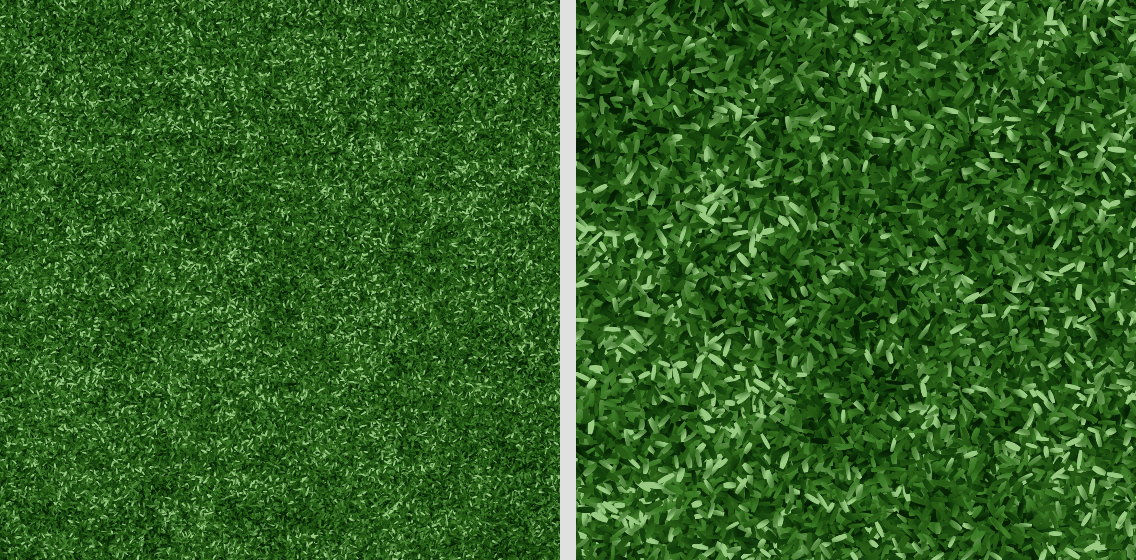
Left, the full canvas; right, a detail of the centre.
Reproduce this texture procedurally as a WebGL 2 fragment shader.

```glsl
#version 300 es
precision highp float;
// Short-cut artificial turf seen from above: several layers of small, randomly
// turned blades are scattered on rotated jittered grids and painted bottom to top.
// Each blade gets a random tone, shifted by clump noise, looked up in a green ramp.
uniform vec2 u_resolution;
out vec4 fragColor;

const float CELLS = 130.0;
const int LAYERS = 6;

float hash(vec2 p) {
    return fract(sin(dot(p, vec2(127.1, 311.7))) * 43758.5453);
}

float valueNoise(vec2 p) {
    vec2 i = floor(p), f = fract(p);
    f = f * f * (3.0 - 2.0 * f);
    return mix(mix(hash(i), hash(i + vec2(1, 0)), f.x),
               mix(hash(i + vec2(0, 1)), hash(i + vec2(1, 1)), f.x), f.y);
}

mat2 rotation(float a) {
    float c = cos(a), s = sin(a);
    return mat2(c, s, -s, c);
}

// Tone 0 is the deepest shadow, tone 1 the brightest glint
vec3 turfColor(float tone) {
    vec3 c = mix(vec3(0.02, 0.12, 0.01), vec3(0.07, 0.25, 0.04), smoothstep(0.0, 0.20, tone));
    c = mix(c, vec3(0.15, 0.36, 0.08), smoothstep(0.20, 0.50, tone));
    c = mix(c, vec3(0.24, 0.49, 0.15), smoothstep(0.55, 0.74, tone));
    c = mix(c, vec3(0.34, 0.54, 0.26), smoothstep(0.74, 0.87, tone));
    return mix(c, vec3(0.60, 0.80, 0.51), smoothstep(0.87, 1.02, tone));
}

void main() {
    vec2 uv = gl_FragCoord.xy / u_resolution.y;
    vec2 fromCenter = gl_FragCoord.xy / u_resolution - 0.5;
    float aa = 0.5 * CELLS / u_resolution.y;

    // Clumps of lighter and darker pile, with a faint falloff to the corners
    float clump = 0.26 * (valueNoise(uv * 48.0) - 0.5)
                + 0.12 * (valueNoise(uv * 14.0 + 31.0) - 0.5)
                - 0.10 * dot(fromCenter, fromCenter);

    // Shadowed gaps between the blades
    vec3 color = turfColor(0.08 + 0.3 * clump);

    for (int layer = 0; layer < LAYERS; layer++) {
        float level = float(layer);
        float height = level / float(LAYERS - 1);
        vec2 p = rotation(level * 1.1 + 0.3) * uv * CELLS + level * 17.37;
        vec2 cell = floor(p);

        for (int j = -1; j <= 1; j++) {
            for (int i = -1; i <= 1; i++) {
                vec2 id = cell + vec2(i, j);
                vec2 seed = id + level * 57.0;
                vec2 jitter = vec2(hash(seed + 3.1), hash(seed + 7.7));
                vec2 q = p - id - mix(vec2(0.1), vec2(0.9), jitter);
                q = rotation(6.2832 * hash(seed + 11.3)) * q;

                // Tapered blade with blunt ends
                float halfLength = mix(0.38, 0.75, hash(seed + 17.9));
                float halfWidth = mix(0.15, 0.27, hash(seed + 23.5));
                float along = q.x / halfLength;
                float across = q.y / halfWidth;
                float edge = max(abs(q.x) - halfLength,
                                 abs(q.y) - halfWidth * (1.0 - 0.4 * along * along));
                float cover = 1.0 - smoothstep(-aa, aa, edge);

                // Higher blades catch more light; each has a bright side and tip
                float tone = 0.07 + hash(seed + 29.3) * mix(0.65, 1.02, height)
                           + 0.08 * along + 0.05 * across + clump;
                color = mix(color, turfColor(clamp(tone, 0.0, 1.05)), cover);
            }
        }
    }
    fragColor = vec4(color, 1.0);
}
```
